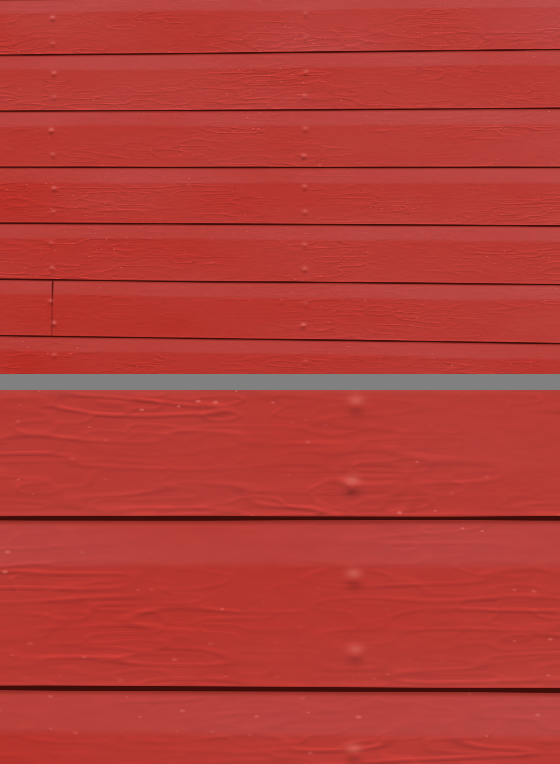
Top: the whole. Bottom: its middle third, enlarged.
This texture is drawn by a WebGL 1 fragment shader. Its source:

```glsl
precision highp float;
// Red painted clapboard siding: bevelled boards, dark seams, wrinkled paint and nail heads.
uniform vec2 u_resolution;

const vec3 DEEP_RED = vec3(0.705, 0.190, 0.158);
const vec3 PALE_RED = vec3(0.730, 0.295, 0.282);
const vec3 SHADE_RED = vec3(0.50, 0.14, 0.11);
const vec3 SEAM_DARK = vec3(0.23, 0.045, 0.03);
const vec3 GLINT = vec3(0.90, 0.52, 0.48);
const float BEVEL = 0.27;        // share of a board taken by its sloped top
const float LEFT_STUD = 0.141;   // nail columns, in canvas heights
const float RIGHT_STUD = 0.816;
const float JOINT_ROW = 4.0;

float hash(vec2 p) {
  vec3 q = fract(vec3(p.xyx) * 0.1031);
  q += dot(q, q.yzx + 33.33);
  return fract((q.x + q.y) * q.z);
}

float noise(vec2 p) {
  vec2 i = floor(p), f = fract(p);
  f = f * f * (3.0 - 2.0 * f);
  return mix(mix(hash(i), hash(i + vec2(1.0, 0.0)), f.x),
             mix(hash(i + vec2(0.0, 1.0)), hash(i + vec2(1.0, 1.0)), f.x), f.y);
}

float fbm(vec2 p) {
  float sum = 0.0, amp = 0.5;
  for (int i = 0; i < 4; i++) {
    sum += amp * noise(p);
    p = p * 2.03 + 17.3;
    amp *= 0.5;
  }
  return sum;
}

// Thin raised paint ridges running along the wood grain.
float ridges(vec2 p) {
  p.y += 0.014 * (noise(p * vec2(7.0, 12.0)) - 0.5);
  float coarse = abs(noise(p * vec2(13.0, 85.0)) - 0.5);
  float fine = abs(noise(p * vec2(30.0, 150.0) + 40.0) - 0.5);
  return smoothstep(0.13, 0.0, coarse) + 0.6 * smoothstep(0.16, 0.0, fine);
}

// Small lumps lit from above: positive on the lit side, negative below.
float lump(vec2 d, float radius) {
  float r = length(d) / radius;
  return exp(-r * r) * clamp(d.y / radius + 0.25, -1.0, 1.0);
}

// Two nails per board on one stud, each slightly off its place.
float nails(float x, float f, float pitch, float row, float stud) {
  float sum = 0.0;
  for (int i = 0; i < 2; i++) {
    float n = float(i);
    vec2 seed = vec2(row + 20.0, stud * 50.0 + n * 7.0);
    vec2 jitter = vec2(hash(seed), hash(seed + 3.7)) - 0.5;
    vec2 d = vec2(x - stud, (0.36 + 0.42 * n - f) * pitch) + 0.010 * jitter;
    sum += lump(d, 0.007) * mix(0.4, 1.0, hash(seed + 9.1));
  }
  return sum;
}

// Sparse bright flecks, at most one in each cell.
float flecks(vec2 p, float cells) {
  vec2 id = floor(p * cells);
  vec2 center = 0.25 + 0.5 * vec2(hash(id + 5.0), hash(id + 11.0));
  float size = mix(0.08, 0.17, hash(id + 23.0));
  vec2 d = (fract(p * cells) - center) * vec2(0.7, 1.2);
  return smoothstep(size, size * 0.3, length(d)) * step(0.86, hash(id + 31.0));
}

void main() {
  float px = 1.0 / u_resolution.y;
  vec2 p = gl_FragCoord.xy * px;
  float u = gl_FragCoord.x / u_resolution.x;

  // Boards counted downward; they fan out slightly toward the right.
  float pitch = mix(0.1500, 0.1572, u);
  float bow = 0.0022 * (noise(vec2(u * 3.0, p.y * 5.0)) - 0.5);
  float t = (1.0 - p.y - mix(0.1475, 0.1328, u) + bow) / pitch;
  float row = floor(t), f = fract(t);
  float below = (t - floor(t + 0.5)) * pitch;
  vec2 grain = p + vec2(row * 3.17 + 30.0, row * 0.71 + 20.0);

  // Paint tone: paler on the bevel, upward and to the right.
  float edge = BEVEL + 0.03 * (noise(vec2(p.x * 4.0, row)) - 0.5);
  float bevel = 1.0 - smoothstep(edge - 0.035, edge + 0.025, f);
  float patches = fbm(grain * vec2(3.0, 9.0)) - 0.47;
  float tone = 0.26 * u + 0.32 * p.y + 0.16 * f + 0.65 * patches;
  tone += bevel * 0.42 + 0.08 * (hash(vec2(row + 40.0, 2.0)) - 0.5);
  vec3 color = mix(DEEP_RED, PALE_RED, clamp(tone, -0.1, 1.15));

  // Wrinkled paint in relief, strongest on the flat face.
  float relief = ridges(grain) - ridges(grain + vec2(0.0, 0.0032));
  float wear = smoothstep(0.28, 0.68, fbm(grain * vec2(5.0, 16.0) + 60.0));
  color *= 1.0 + relief * mix(0.085, 0.03, bevel) * (0.25 + wear);
  color *= 1.0 + 0.05 * (fbm(grain * vec2(60.0, 190.0)) - 0.47);
  color = mix(color, GLINT, 0.45 * flecks(grain, 62.0) * wear);

  // Nail heads under the paint.
  float nail = nails(p.x, f, pitch, row, LEFT_STUD) + nails(p.x, f, pitch, row, RIGHT_STUD);
  color = mix(color, GLINT, clamp(nail, 0.0, 0.6));
  color *= 1.0 + 0.7 * min(nail, 0.0);

  // One butt joint, open at the top and filled with paint lower down.
  float gap = abs(p.x - LEFT_STUD + 0.003 * f);
  float joint = 1.0 - smoothstep(0.0006, 0.0012 + px, gap);
  joint *= step(abs(row - JOINT_ROW), 0.5) * mix(0.75, 0.22, smoothstep(0.1, 0.5, f));
  color = mix(color, SEAM_DARK, joint);

  // Seams: a lit lip above, the dark gap, and a soft shadow below.
  color *= 1.0 + 0.05 * smoothstep(-0.009, -0.004, below) * step(below, 0.0);
  float shadow = (1.0 - smoothstep(0.002, 0.0075, below)) * smoothstep(-0.004, -0.001, below);
  color = mix(color, SHADE_RED, 0.65 * shadow);
  float width = 0.0014 + 0.0009 * noise(vec2(p.x * 9.0, floor(t + 0.5) * 5.0));
  float seam = 1.0 - smoothstep(width - 0.5 * px, width + 0.5 * px, abs(below));
  gl_FragColor = vec4(mix(color, SEAM_DARK, 0.95 * seam), 1.0);
}
```
